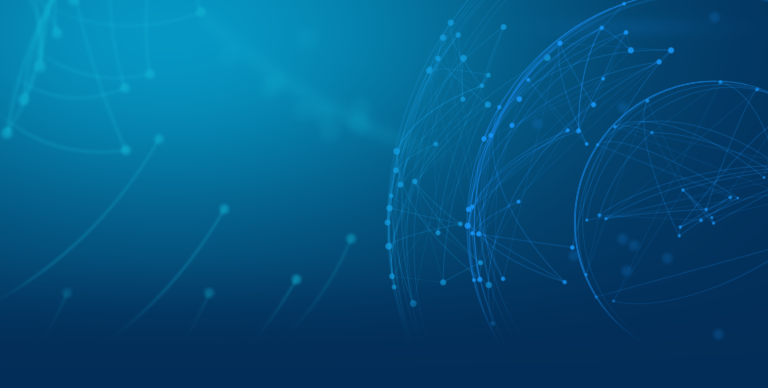
Reproduce this background procedurally as a WebGL 1 fragment shader.

```glsl
precision highp float;
// Three wireframe network globes on a cyan-to-navy gradient, with soft out-of-focus links at left.
uniform vec2 u_resolution;

#define NAVY vec3(0.008, 0.178, 0.345)
#define CYAN vec3(0.02, 0.59, 0.765)
#define SOFT_CYAN vec3(0.06, 0.69, 0.82)
#define LINE_BLUE vec3(0.07, 0.50, 0.86)
#define NODE_BLUE vec3(0.08, 0.58, 0.96)
#define LINE_WIDTH 0.0011
#define LINE_ALPHA 0.36
#define NODES 30
#define RINGS 8
#define PI 3.14159

float hash(float a, float b) {
  vec2 p = fract(vec2(a, b) * vec2(0.1731, 0.3179) + 0.137);
  p += dot(p, p.yx + 19.19);
  return fract((p.x + p.y) * p.x * 7.31);
}

float stroke(float d, float w) {
  float px = 1.0 / u_resolution.y;
  return 1.0 - smoothstep(w - px, w + px, d);
}

float softDot(vec2 p, vec2 c, float r) {
  return 1.0 - smoothstep(0.3 * r, 1.4 * r, length(p - c));
}

// Blurred line from a to b, bowed sideways by a parabola
float softLink(vec2 p, vec2 a, vec2 b, float bow, float w) {
  vec2 ab = b - a;
  float len = length(ab);
  vec2 dir = ab / len;
  float t = dot(p - a, dir) / len;
  float side = dot(p - a, vec2(-dir.y, dir.x)) - 4.0 * bow * t * (1.0 - t);
  float ends = smoothstep(-0.02, 0.03, t) * (1.0 - smoothstep(0.6, 1.0, t));
  return exp(-side * side / (w * w)) * ends;
}

float segment(vec2 p, vec2 a, vec2 b) {
  vec2 ab = b - a;
  return length(p - a - ab * clamp(dot(p - a, ab) / (dot(ab, ab) + 0.0001), 0.0, 1.0));
}

// Distance to the projected front half of the great circle with normal n
float greatCircle(vec2 q, vec3 n) {
  float h = dot(n.xy, q);
  float f = h * h - n.z * n.z * (1.0 - dot(q, q));
  vec2 grad = 2.0 * (n.xy * h + n.z * n.z * q);
  return h * n.z > 0.0 ? 1.0 : abs(f) / (length(grad) + 0.001);
}

// Node on the unit front hemisphere, crowded towards the left rim
vec3 globeNode(float i, float seed, vec2 sweep, float depth) {
  float angle = mix(sweep.x, sweep.y, hash(i * 3.7, seed));
  float inset = hash(i * 5.3 + 2.0, seed + 4.0);
  float rho = 0.998 - depth * inset * inset * inset;
  return vec3(rho * vec2(-cos(angle), sin(angle)), sqrt(1.0 - rho * rho));
}

// Returns line ink in x and node ink in y
vec2 globe(vec2 p, vec2 center, float radius, vec2 sweep, float depth, float dotSize, float seed) {
  vec2 q = (p - center) / radius;
  if (length(q) > 1.03) return vec2(0.0);
  vec3 s = vec3(q, sqrt(max(0.0, 1.0 - dot(q, q))));
  vec2 ink = vec2(0.0);
  for (int k = 0; k < RINGS; k++) {
    float i = float(k);
    float a = (hash(i * 2.9, seed + 7.0) - 0.4) * 1.6;
    float tilt = 0.06 + 0.09 * i * hash(i, seed + 9.0);
    vec3 n = normalize(vec3(tilt * cos(a), -tilt * sin(a), 1.0));
    ink.x += 0.8 * stroke(greatCircle(q, n) * radius, LINE_WIDTH);
  }
  for (int k = 0; k < NODES; k++) {
    float i = float(k);
    float j = floor(hash(i * 1.9 + 1.0, seed + 3.0) * float(NODES));
    vec3 a = globeNode(i, seed, sweep, depth);
    vec3 b = globeNode(j, seed, sweep, depth);
    vec3 c = globeNode(mod(i * 7.0 + 3.0, float(NODES)), seed, sweep, depth);
    vec3 n = normalize(cross(a, b) + 0.00001);
    float between = step(0.0, dot(cross(a, s), n)) * step(0.0, dot(cross(s, b), n));
    ink.x += between * stroke(greatCircle(q, n) * radius, LINE_WIDTH);
    ink.x += 0.45 * stroke(segment(q, a.xy, c.xy) * radius, LINE_WIDTH);
    float size = dotSize * (0.7 + 0.5 * hash(i, seed + 5.0));
    ink.y = max(ink.y, stroke(length(q - a.xy) * radius, size));
  }
  return vec2(min(ink.x * LINE_ALPHA, 0.75), ink.y);
}

void main() {
  vec2 p = gl_FragCoord.xy / u_resolution.y;

  // Background light
  vec2 g = (p - vec2(0.44, 0.92)) / vec2(1.0, 0.56);
  float light = exp(-dot(g, g)) * smoothstep(0.03, 0.36, p.y);
  vec3 color = mix(NAVY, CYAN, light);

  // Defocused haze, diagonal at the centre and scattered at right
  float haze = 0.2 * softLink(p, vec2(0.52, 0.96), vec2(1.2, 0.58), -0.045, 0.025);
  float blue = 0.0;
  for (int k = 0; k < 9; k++) {
    float i = float(k);
    vec2 jitter = vec2(hash(i, 21.0), hash(i, 22.0)) - 0.5;
    vec2 along = mix(vec2(0.6, 0.9), vec2(1.0, 0.65), i / 8.0);
    haze += 0.14 * softDot(p, along + jitter * vec2(0.15, 0.2), 0.03);
    vec2 spot = vec2(1.68, 0.55) + jitter * vec2(0.6, 0.85);
    blue += 0.22 * softDot(p, spot, 0.015);
  }
  vec2 streak = (p - vec2(1.62, 0.93)) / vec2(0.2, 0.025);
  blue += 0.14 * exp(-dot(streak, streak));

  // Soft network: upper-left cluster, then the sparse lower nodes
  float links = 0.0;
  float nodes = 0.0;
  for (int k = 0; k < 5; k++) {
    float i = float(k);
    vec2 a = mix(vec2(0.19, 1.0), vec2(0.018, 0.657), i / 4.0);
    nodes += 0.55 * softDot(p, a, 0.016);
    links += 0.25 * softLink(p, a, vec2(0.21, 1.12), 0.03, 0.007);
    links += 0.2 * softLink(p, a, vec2(-0.12 + 0.06 * i, 1.1), -0.04, 0.007);
    if (k < 4) {
      vec2 b = vec2(0.518 - 0.165 * i + 0.0335 * i * i, 0.938 - 0.098 * i + 0.031 * cos(PI * i));
      nodes += 0.6 * softDot(p, b, 0.014);
      links += 0.22 * softLink(p, b, vec2(0.53 - 0.12 * i, 1.15), 0.02, 0.006);
      links += 0.2 * softLink(p, b, a - vec2(0.1, 0.0), 0.05, 0.006);
    }
    if (k < 3) {
      vec2 c = vec2(0.41 + 0.159 * i + 0.009 * i * i, 0.642 - 0.181 * i);
      vec2 d = vec2(0.173 + 0.366 * i, 0.245 + 0.07 * i * (i - 1.0));
      nodes += 0.5 * softDot(p, c, 0.014) + (0.2 + 0.12 * i) * softDot(p, d, 0.014);
      links += 0.22 * softLink(p, c, c - vec2(0.48, 0.45), 0.05, 0.005);
      links += 0.14 * softLink(p, d, d - vec2(0.2, 0.28), 0.02, 0.005);
    }
  }
  float low = smoothstep(0.1, 0.3, p.y);
  color = mix(color, SOFT_CYAN, min(haze + links * low + nodes, 0.7));
  color = mix(color, LINE_BLUE, min(blue, 0.4));

  // Globes from the widest to the nearest
  float fade = smoothstep(0.09, 0.32, p.y);
  vec2 ink = globe(p, vec2(1.889, 0.428), 0.892, vec2(-0.33, 0.75), 0.3, 0.0075, 1.0);
  color = mix(color, mix(LINE_BLUE, SOFT_CYAN, 0.4), ink.x * 0.75 * fade);
  color = mix(color, mix(NODE_BLUE, SOFT_CYAN, 0.45), ink.y * 0.7 * fade);
  ink = globe(p, vec2(1.809, 0.42), 0.606, vec2(-0.5, 1.4), 0.5, 0.0065, 2.0);
  color = mix(color, LINE_BLUE, ink.x * fade);
  color = mix(color, NODE_BLUE, ink.y * 0.9 * fade);
  ink = globe(p, vec2(1.843, 0.428), 0.363, vec2(-1.0, 3.3), 1.0, 0.004, 3.0);
  color = mix(color, LINE_BLUE, ink.x * 0.85 * fade);
  color = mix(color, NODE_BLUE, ink.y * 0.75 * fade);

  gl_FragColor = vec4(color, 1.0);
}
```
